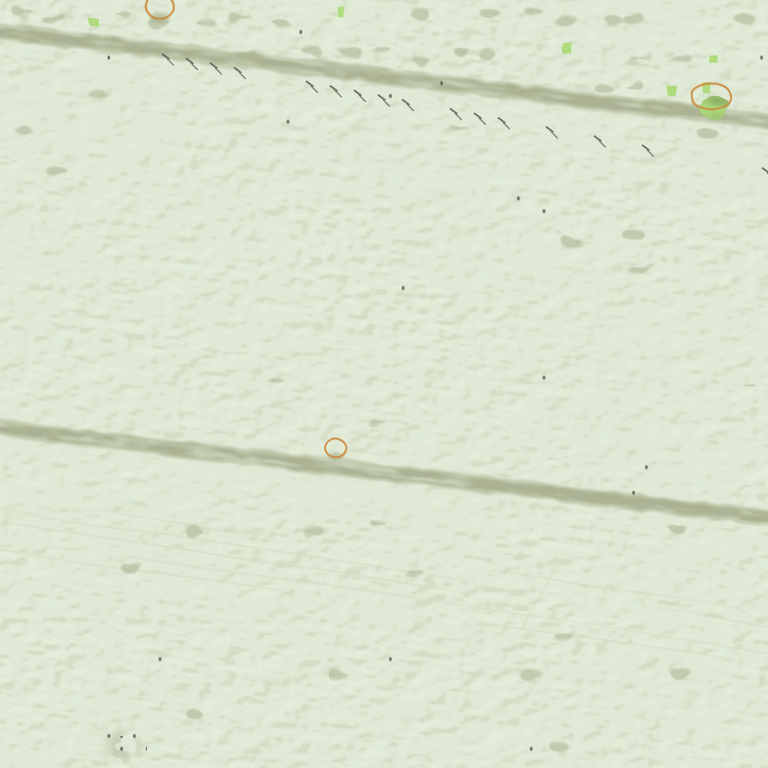
A Shadertoy shader for this texture:

```glsl
// Pale green painted boards with two sloping grooves, fine plaster relief, ticks, chips and orange rings.

const vec3 PAINT = vec3(0.873, 0.915, 0.835);
const vec3 SHADE = vec3(0.825, 0.865, 0.770);
const vec3 GROOVE_EDGE = vec3(0.785, 0.815, 0.715);
const vec3 GROOVE_DEEP = vec3(0.670, 0.700, 0.575);
const vec3 GRIT = vec3(0.68, 0.71, 0.58);
const vec3 MOSS = vec3(0.69, 0.86, 0.49);
const vec3 INK = vec3(0.29, 0.32, 0.29);
const vec3 ORANGE = vec3(0.80, 0.53, 0.23);

const float SLOPE = 0.117;          // fall of the boards from left to right
const float GROOVE_START = 0.443;   // height of the lower groove at the left
const float BOARD_PITCH = 0.516;
const float GROOVE_HALF = 0.0118;
const vec2 RELIEF_SCALE = vec2(62.0, 105.0);
const float SCUFF_CELLS = 21.0;
const float SPECK_CELLS = 60.0;
const float TICK_CELLS = 32.0;
const float TICK_SLOPE = 0.19;
const float TICK_START = 0.964;
const float RING_LINE = 0.0013;
const vec2 STAIN = vec2(0.16, 0.028);

// Ring centre and radii
const vec4 RINGS[3] = vec4[3](
    vec4(0.208, 0.992, 0.018, 0.016),
    vec4(0.926, 0.874, 0.026, 0.017),
    vec4(0.4375, 0.417, 0.0140, 0.0115));

float hash(vec2 p) {
    vec3 q = fract(p.xyx * 0.1031);
    q += dot(q, q.yzx + 33.33);
    return fract((q.x + q.y) * q.z);
}

float noise(vec2 p) {
    vec2 i = floor(p), f = fract(p);
    f = f * f * (3.0 - 2.0 * f);
    return mix(mix(hash(i), hash(i + vec2(1, 0)), f.x),
               mix(hash(i + vec2(0, 1)), hash(i + vec2(1, 1)), f.x), f.y);
}

float height(vec2 p) {
    return 0.55 * noise(p) + 0.3 * noise(p * 1.9 + 17.0) + 0.3 * noise(p * 0.45 + 5.0);
}

float cover(float d, float aa) {
    return 1.0 - smoothstep(-aa, aa, d);
}

float segment(vec2 p, vec2 a, vec2 b) {
    vec2 v = b - a;
    return length(p - a - v * clamp(dot(p - a, v) / dot(v, v), 0.0, 1.0));
}

float ellipse(vec2 p, vec2 r) {
    float k = length(p / r);
    return k * (k - 1.0) / max(length(p / (r * r)), 0.001);
}

void mainImage(out vec4 fragColor, in vec2 fragCoord) {
    vec2 p = fragCoord / iResolution.y;
    float aa = 0.8 / iResolution.y;
    float along = p.y + SLOPE * p.x;
    vec2 board = vec2(p.x, along);
    float wobble = noise(board * vec2(60, 90)) - 0.5;
    float top = smoothstep(0.955, 0.975, along);

    // Embossed relief of the paint, lit from the upper left
    vec2 q = board * RELIEF_SCALE + 40.0;
    float relief = height(q) - height(q + vec2(-0.3, 0.45));
    float patchy = 0.6 + 0.7 * noise(board * vec2(7, 12));
    vec3 col = mix(PAINT, SHADE, smoothstep(0.03, 0.3, relief * patchy) * 0.9);
    col += 0.016 * smoothstep(0.03, 0.3, -relief * patchy);

    // Hairline scratches below the lower groove
    for (int i = 0; i < 5; i++) {
        float k = float(i);
        float line = 0.350 - 0.15 * p.x - 0.017 * k + 0.005 * noise(vec2(p.x * 9.0, k));
        float worn = smoothstep(0.42, 0.65, noise(vec2(p.x * 4.0 + 3.0, k * 7.0)));
        col = mix(col, SHADE, 0.75 * worn * cover(abs(p.y - line) - 0.001, aa * 1.5));
    }
    float cross = segment(p, vec2(0.73, 0.27), vec2(0.655, 0.14)) + 0.003 * wobble;
    col = mix(col, SHADE, 0.6 * cover(cross - 0.001, aa * 1.5));

    // Grooves between boards
    float offset = mod(along - GROOVE_START + 0.5 * BOARD_PITCH, BOARD_PITCH) - 0.5 * BOARD_PITCH;
    float groove = abs(offset) + 0.005 * wobble - GROOVE_HALF;
    float streak = noise(board * vec2(22, 150)) * 0.7 + noise(board * vec2(70, 190)) * 0.3;
    float depth = smoothstep(0.0, -0.008, groove) * smoothstep(0.05, 0.6, streak);
    col = mix(col, mix(GROOVE_EDGE, GROOVE_DEEP, depth), 1.0 - smoothstep(-0.003, 0.0025, groove));

    // Chips and moss, denser above the upper groove
    vec2 cell = floor(p * SCUFF_CELLS);
    vec2 jitter = vec2(hash(cell + 3.1), hash(cell + 8.7)) - 0.5;
    vec2 local = (fract(p * SCUFF_CELLS) - 0.5 - 0.4 * jitter) / SCUFF_CELLS;
    float pick = hash(cell + 21.0);
    float chip = ellipse(local, vec2(0.012, 0.005)) + 0.012 * wobble;
    col = mix(col, GRIT, step(pick, mix(0.045, 0.55, top)) * 0.6 * (1.0 - smoothstep(-0.003, 0.003, chip)));
    vec2 box = abs(local) - 0.006 - 0.003 * jitter;
    float moss = max(box.x, box.y) + 0.004 * wobble;
    col = mix(col, MOSS, step(0.86, pick) * top * cover(moss, aa));

    // Dark specks, gathered around the stain
    float stain = exp(-dot(p - STAIN, p - STAIN) * 2200.0);
    col = mix(col, GRIT, 0.6 * stain * smoothstep(0.4, 0.7, noise(p * 110.0)));
    vec2 dot_cell = floor(p * SPECK_CELLS);
    float speck = length((fract(p * SPECK_CELLS) - 0.5) / SPECK_CELLS * vec2(1.0, 0.7)) - 0.0018;
    col = mix(col, INK, 0.8 * step(hash(dot_cell + 5.0), 0.0025 + 0.6 * stain) * cover(speck, aa));

    // Kinked ticks falling away from the upper groove
    float id = floor(p.x * TICK_CELLS + 0.5);
    float tick_x = id / TICK_CELLS;
    vec2 t = p - vec2(tick_x, TICK_START - TICK_SLOPE * tick_x);
    float tick = min(segment(t, vec2(-0.007, 0.007), vec2(0.001, 0.001)),
                     segment(t, vec2(-0.001, 0.001), vec2(0.007, -0.007)) + 0.0004);
    float shown = step(hash(vec2(id, 11.0)), 0.5) * step(6.5, id);
    col = mix(col, INK, 0.85 * shown * cover(tick - 0.0011, aa));

    // Orange rings with a smudge below; the widest also holds moss
    for (int i = 0; i < 3; i++) {
        vec2 d = p - RINGS[i].xy, r = RINGS[i].zw;
        float smudge = ellipse(d + vec2(0, r.y), r * vec2(0.7, 0.5));
        col = mix(col, GRIT, 0.7 * (1.0 - smoothstep(-0.005, 0.004, smudge)));
        float plug = ellipse(d + vec2(-0.002, 0.016), vec2(0.021, 0.015)) + 0.012 * wobble;
        col = mix(col, MOSS * (0.9 + 0.2 * wobble), step(0.02, r.x) * cover(plug, aa));
        float ring = abs(ellipse(d, r) + 0.002 * wobble) - RING_LINE;
        col = mix(col, ORANGE, 0.9 * cover(ring, aa));
    }

    fragColor = vec4(col, 1.0);
}
```
